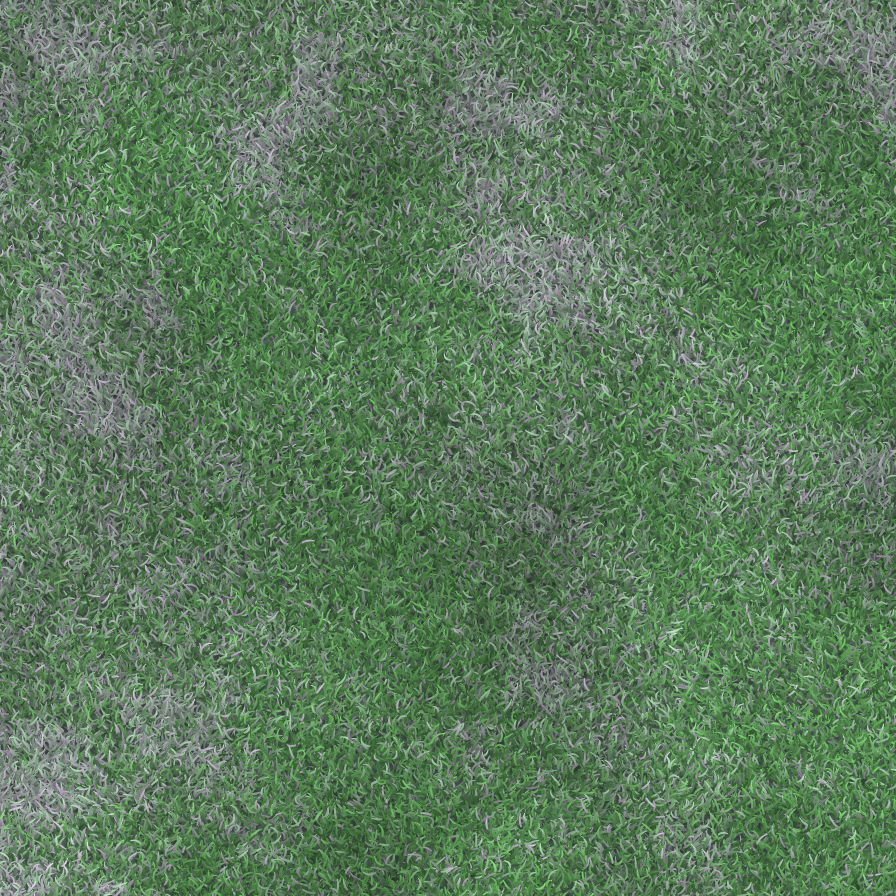
Write a WebGL 1 fragment shader that draws this texture.

```glsl
precision highp float;
uniform vec2 u_resolution;

// Blade geometry, in units of the canvas height
const int LAYERS = 9;
const float CELLS = 92.0;
const float HALF_LENGTH = 0.0072;
const float HALF_WIDTH = 0.00115;
const float BEND = 0.0032;
const float SPREAD = 2.5;

// Turf colours
const vec3 SOIL = vec3(0.24, 0.31, 0.27);
const vec3 DEEP_GREEN = vec3(0.23, 0.41, 0.22);
const vec3 FRESH_GREEN = vec3(0.38, 0.63, 0.34);
const vec3 PALE_GREEN = vec3(0.49, 0.61, 0.51);
const vec3 STRAW = vec3(0.59, 0.56, 0.62);

// Shares and shading
const float PALE_SHARE = 0.25;
const float STRAW_SHARE = 0.10;
const float PATCH_CONTRAST = 0.40;
const float BLADE_CONTRAST = 0.50;

float hash(vec2 p) {
  vec3 q = fract(vec3(p.xyx) * 0.1031);
  q += dot(q, q.yzx + 33.33);
  return fract((q.x + q.y) * q.z);
}

vec4 hash4(vec2 p) {
  vec4 q = fract(vec4(p.xyxy) * vec4(0.1031, 0.1030, 0.0973, 0.1099));
  q += dot(q, q.wzxy + 33.33);
  return fract((q.xxyz + q.yzzw) * q.zywx);
}

float noise(vec2 p) {
  vec2 cell = floor(p);
  vec2 f = fract(p);
  f = f * f * (3.0 - 2.0 * f);
  float low = mix(hash(cell), hash(cell + vec2(1.0, 0.0)), f.x);
  float high = mix(hash(cell + vec2(0.0, 1.0)), hash(cell + 1.0), f.x);
  return mix(low, high, f.y);
}

float fbm(vec2 p) {
  float sum = 0.0;
  float weight = 0.5;
  for (int i = 0; i < 4; i++) {
    sum += weight * noise(p);
    p = mat2(1.6, 1.2, -1.2, 1.6) * p + 17.3;
    weight *= 0.5;
  }
  return sum / 0.9375;
}

// Returns coverage in x and position from root (-1) to tip (1) in y
vec2 blade(vec2 p, float angle, float size, float curl, float pixel) {
  float c = cos(angle);
  float s = sin(angle);
  p = vec2(c * p.x + s * p.y, c * p.y - s * p.x);
  float halfLength = HALF_LENGTH * size;
  float along = p.y / halfLength;
  float across = abs(p.x - curl * BEND * (along * along - 0.4));
  float width = HALF_WIDTH * (1.0 - 0.5 * smoothstep(-0.2, 1.0, along));
  float side = clamp((width - across) / pixel + 0.5, 0.0, 1.0);
  float ends = clamp((halfLength - abs(p.y)) / pixel + 0.5, 0.0, 1.0);
  return vec2(side * ends, clamp(along, -1.0, 1.0));
}

vec3 bladeColour(vec4 pick, float dryness) {
  vec3 colour = mix(DEEP_GREEN, FRESH_GREEN, pick.y);
  float straw = STRAW_SHARE * dryness;
  float pale = straw + PALE_SHARE * (0.4 + 0.6 * dryness);
  colour = mix(colour, PALE_GREEN, step(pick.x, pale));
  colour = mix(colour, STRAW, step(pick.x, straw));
  return colour * (1.0 + BLADE_CONTRAST * (pick.z - 0.5));
}

void main() {
  vec2 uv = gl_FragCoord.xy / u_resolution.y;
  float pixel = 1.0 / u_resolution.y;

  // Broad worn areas, stretched along the falling diagonal, with small clumps
  vec2 slope = vec2(uv.x - uv.y, 1.6 * (uv.x + uv.y));
  float wear = smoothstep(0.32, 0.70, fbm(slope * 3.2 + 5.0));
  float clump = smoothstep(0.48, 0.78, fbm(uv * 17.0 + 40.0));
  float dryness = 0.3 + 1.1 * wear + 3.2 * clump * wear;
  float light = 1.0 + PATCH_CONTRAST * (fbm(uv * 5.0 + 71.0) - 0.5);
  float lean = 1.2 * (noise(uv * 9.0 + 23.0) - 0.5);

  vec3 colour = SOIL * (0.7 + 0.6 * noise(uv * 210.0));

  // Blades stacked from the ground up
  for (int layer = 0; layer < LAYERS; layer++) {
    float level = float(layer);
    float height = level / float(LAYERS - 1);
    vec2 grid = uv * CELLS + vec2(0.37, 0.61) * level;
    vec2 cell = floor(grid);
    for (int j = -1; j <= 1; j++) {
      for (int i = -1; i <= 1; i++) {
        vec2 id = cell + vec2(float(i), float(j));
        vec4 place = hash4(id + 131.0 * level + 7.0);
        vec4 pick = hash4(id + 157.0 * level + 419.0);
        vec2 offset = (grid - id - place.xy) / CELLS;
        float angle = lean + SPREAD * (place.z - 0.5);
        float size = 0.55 + 0.6 * place.w;
        vec2 hit = blade(offset, angle, size, 2.0 * pick.w - 1.0, pixel);
        float shade = mix(0.80, 1.06, height) * (1.0 + 0.12 * hit.y);
        colour = mix(colour, bladeColour(pick, dryness) * shade, hit.x);
      }
    }
  }

  // Worn turf is greyer, and patches differ in brightness
  float grey = dot(colour, vec3(0.3, 0.5, 0.2));
  colour = mix(colour, vec3(grey), 0.06 + 0.16 * wear);
  gl_FragColor = vec4(clamp(colour * light, 0.0, 1.0), 1.0);
}
```
